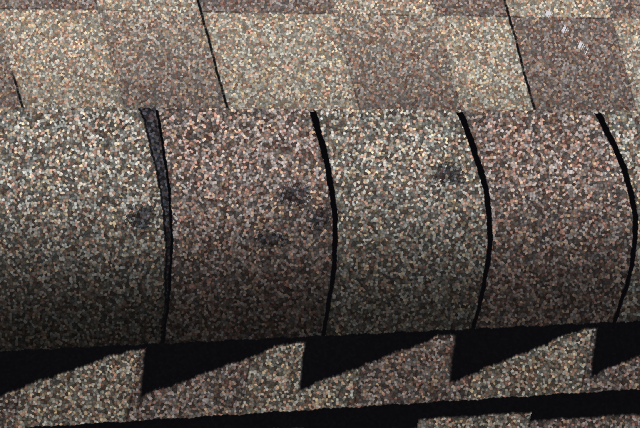
This texture is drawn by a WebGL 2 fragment shader. Its source:

```glsl
#version 300 es
precision highp float;
// Sunlit roof: five curved ridge caps split by dark bent seams, a flat shingle
// course above, and a lower course under sawtooth shadows. Every surface is
// covered with mineral granules from soft cellular noise, tinted cell by cell.
uniform vec2 u_resolution;
out vec4 fragColor;

const vec3 TAN = vec3(0.635, 0.60, 0.55);
const vec3 BROWN = vec3(0.485, 0.44, 0.42);
const vec3 GREY = vec3(0.53, 0.51, 0.48);
const vec3 SHADOW = vec3(0.035, 0.035, 0.045);

vec3 hash3(vec2 p) {
  vec3 q = fract(p.xyx * vec3(0.1031, 0.1030, 0.0973));
  q += dot(q, q.yxz + 33.33);
  return fract((q.xxy + q.yzz) * q.zyx);
}

// Soft coverage: 0 below zero, 1 above, one pixel wide
float cover(float d) {
  float px = 0.8 / u_resolution.y;
  return smoothstep(-px, px, d);
}

// Shadow coverage with a narrow penumbra
float penumbra(float d) {
  return smoothstep(-0.005, 0.004, d);
}

float wobble(float s) {
  return sin(s * 47.0) * 0.4 + sin(s * 113.0 + 1.3) * 0.3 + sin(s * 271.0) * 0.2 + sin(s * 587.0) * 0.2;
}

// Granule tint: blended cell colours, darker in the gaps
vec3 granules(vec2 p, float contrast) {
  vec2 cell = floor(p), f = p - cell;
  vec3 sum = vec3(0.0);
  float total = 0.0, nearest = 2.0;
  for (int j = -1; j <= 1; j++)
    for (int i = -1; i <= 1; i++) {
      vec2 o = vec2(i, j);
      vec3 h = hash3(cell + o + 40.0);
      vec2 d = o + 0.03 + 0.94 * h.xy - f;
      float d2 = dot(d, d), w = exp(-12.0 * d2);
      float kind = fract(h.z * 7.0 + h.x * 3.0);
      vec3 tint = kind < 0.22 ? vec3(0.99, 0.82, 0.77)
                : kind < 0.36 ? vec3(1.12, 1.05, 0.92)
                : kind < 0.65 ? vec3(0.96, 1.01, 1.04) : vec3(0.99);
      sum += w * tint * (1.0 + contrast * (h.z + 0.6 * h.z * h.z * h.z - 0.62));
      total += w;
      nearest = min(nearest, d2);
    }
  return sum / total * (1.0 + contrast * (0.17 - 0.45 * sqrt(nearest)));
}

// Seam i between ridge caps, t runs from cap top to cap bottom
float seamX(float i, float t) {
  float bend = 0.77 * sin(3.1416 * t) + 0.47 * t;
  return 0.365 + 0.375 * i - 0.0107 * i * i + (0.035 + 0.018 * i) * bend;
}

vec3 upperCourse(vec2 p) {
  float top = 0.02 + 0.016 * p.x + 0.001 * wobble(p.x);
  float strip = cover(top - p.y);
  float v = clamp((p.y - top) / 0.23, 0.0, 1.0);
  float x = p.x - 0.27 * (p.y - top), tab = -2.0, gap = 0.0;
  float broken = smoothstep(-0.7, 0.1, wobble(p.y * 1.7 + p.x * 0.3));
  for (float i = -1.0; i < 6.0; i++) {
    float d = x - 0.23 - 0.24 * i - 0.08 * max(0.0, sin((i - 1.0) * 1.05));
    tab += step(0.0, d);
    float open = i < 0.0 ? 0.85 * smoothstep(0.6, 0.75, v) : mod(i, 3.0) == 1.0 ? 0.9 : 0.15;
    gap = max(gap, open * (0.6 + 0.4 * broken) * cover(0.0028 - abs(d + 0.0015 * wobble(p.y))));
  }
  float even = 1.0 - mod(tab + 2.0, 2.0);
  float brown = mix(even * (0.35 + 0.6 * v), 1.0 - even, strip);
  if (tab == 4.0) brown = mix(1.0, brown, strip);
  vec3 col = mix(TAN, BROWN, brown) * (1.02 - 0.14 * v * v);
  gap = max(gap, 0.4 * smoothstep(-0.2, 0.5, wobble(p.x * 0.6)) * cover(0.0018 - abs(p.y - top)));
  vec3 lit = mix(col * granules(p * 200.0, 0.46), SHADOW, gap);
  // Pale spatter along a short slanted streak
  vec2 a = p - vec2(1.28, 0.03), dir = vec2(0.09, 0.09);
  float away = length(a - dir * clamp(dot(a, dir) / dot(dir, dir), 0.0, 1.0));
  float spatter = smoothstep(0.2, 0.6, wobble(p.x * 2.1 + p.y) + 0.5 * wobble(p.y * 1.7));
  return mix(lit, vec3(0.85, 0.84, 0.86), spatter * smoothstep(0.011, 0.005, away));
}

vec3 ridgeCaps(vec2 p, float t) {
  float cap = 0.0, dark = 0.0, filler = 0.0;
  for (float i = 0.0; i < 4.0; i++) {
    float d = p.x - seamX(i, t) - 0.0018 * wobble(p.y + i);
    float first = 1.0 - step(0.5, i);
    cap += step(0.0, d);
    float width = mix(mix(0.0078, 0.0045, t), 0.003, first) + 0.001 * wobble(p.y * 1.9 + i * 0.7);
    dark = max(dark, cover(width - abs(d)) * cover(t - 0.012));
    // The first seam has a ragged torn strip on its left
    float torn = 0.008 + 0.03 * (1.0 - t) * (1.0 - t) + 0.002 * wobble(p.y * 1.3);
    filler = max(filler, first * cover(d + torn) * cover(-d));
    dark = max(dark, first * 0.8 * cover(0.0025 - abs(d + torn)) * cover(0.8 - t));
  }
  vec3 base = mix(GREY, BROWN * 1.04, mod(cap, 2.0));
  float shade = mix(1.0, 0.22 + 0.05 * cap, smoothstep(0.2, 0.97, t));
  // Scuffs where granules have worn off
  float worn = 0.0;
  float ragged = wobble(p.x * 2.3 + p.y) + wobble(p.y * 2.9 - p.x * 0.7);
  for (float a = -2.0; a < 3.0; a++) {
    vec2 c = vec2(0.69 + 0.02 * a + 0.04 * a * a * a, 0.495 - 0.025 * a - 0.04 * cos(3.0 * a));
    worn = max(worn, smoothstep(0.030, 0.020, length((p - c) * vec2(0.8, 1.2)) + 0.011 * ragged));
  }
  vec3 col = mix(base * shade, vec3(0.21, 0.21, 0.23) * shade, max(0.7 * worn, filler));
  return mix(col * granules(p * 172.0, 0.76), SHADOW, dark);
}

vec3 lowerCourse(vec2 p, float eave) {
  float end = 1.003 - 0.063 * p.x + 0.003 * wobble(p.x);
  float under = cover(p.y - end);
  float s = (p.x + 0.2 * (p.y - 0.9) - 0.05) / 0.262 + 0.4 * under, tab = floor(s);
  float gap = 0.35 * cover(0.0022 - 0.262 * abs(s - floor(s + 0.5)) + 0.001 * wobble(p.y));
  vec3 col = mix(TAN * 0.6, BROWN * 0.66, mod(tab, 2.0) * 0.9);
  float shadow = penumbra(eave + 0.012 - p.y);
  for (float i = -1.0; i < 4.0; i++) {
    float start = seamX(i, 1.0) - 0.04, next = seamX(i + 1.0, 1.0) - 0.04;
    float lean = p.x + 0.12 * (p.y - eave) + 0.002 * wobble(p.y);
    float u = (p.x - start) / (next - start);
    float edge = eave + 0.118 * (1.0 - u) + 0.004 * wobble(p.x);
    shadow = max(shadow, penumbra(lean - start) * penumbra(edge - p.y));
  }
  float drop = 0.022 + 0.05 * hash3(vec2(tab, 5.0)).x;
  shadow = max(shadow * (1.0 - under), under * penumbra(end + drop - p.y));
  return mix(col * granules(p * 172.0, 0.76), SHADOW, max(shadow * 0.97, gap));
}

void main() {
  vec2 p = gl_FragCoord.xy / u_resolution.y;
  p.y = 1.0 - p.y;
  float ridge = 0.25 + 0.006 * p.x + 0.002 * wobble(p.x);
  float eave = 0.82 - 0.047 * p.x + 0.003 * wobble(p.x * 1.4);
  float t = clamp((p.y - ridge) / (eave - ridge), 0.0, 1.0);
  vec3 col = mix(upperCourse(p), ridgeCaps(p, t), cover(p.y - ridge));
  col = mix(col, lowerCourse(p, eave), cover(p.y - eave));
  fragColor = vec4(clamp(col, 0.0, 1.0), 1.0);
}
```
